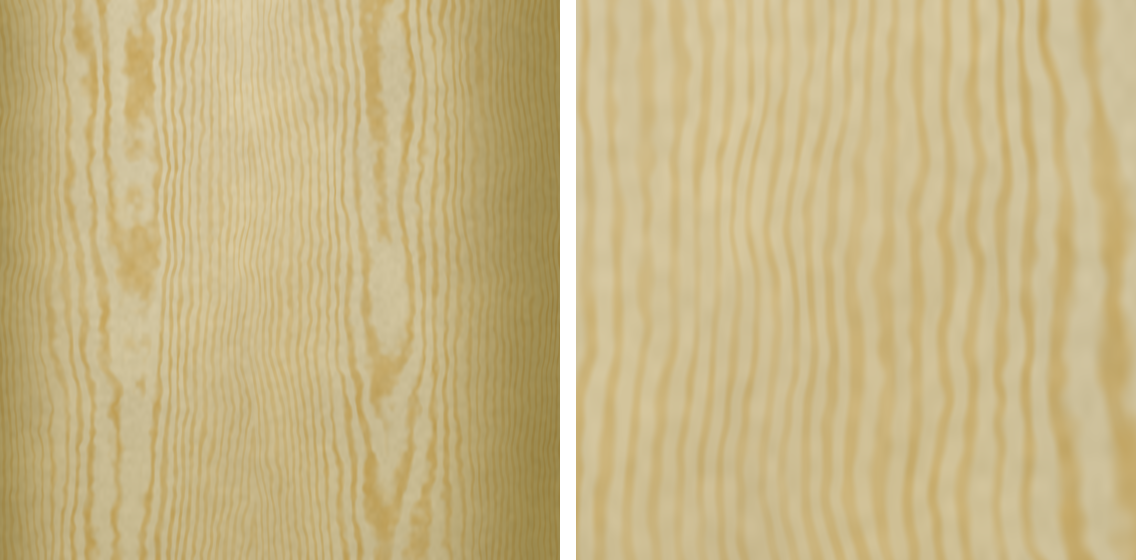
Left: the whole. Right: its middle third, enlarged.
Write a WebGL 2 fragment shader that draws this texture.

```glsl
#version 300 es
precision highp float;

uniform vec2 u_resolution;
out vec4 fragColor;

const float LEFT_HEART = 0.225;
const float RIGHT_HEART = 0.69;
const vec3 EARLY_WOOD = vec3(0.800, 0.748, 0.595);
const vec3 LATE_WOOD = vec3(0.765, 0.650, 0.385);
const vec3 EDGE_TINT = vec3(0.79, 0.765, 0.60);

float hash(vec2 p) {
    return fract(sin(dot(p, vec2(127.1, 311.7))) * 43758.5453);
}

// Value noise remapped to -1..1
float noise(vec2 p) {
    vec2 cell = floor(p);
    vec2 f = fract(p);
    f = f * f * (3.0 - 2.0 * f);
    float low = mix(hash(cell), hash(cell + vec2(1.0, 0.0)), f.x);
    float high = mix(hash(cell + vec2(0.0, 1.0)), hash(cell + vec2(1.0, 1.0)), f.x);
    return mix(low, high, f.y) * 2.0 - 1.0;
}

float smoothMin(float a, float b, float k) {
    float t = clamp(0.5 + 0.5 * (b - a) / k, 0.0, 1.0);
    return mix(b, a, t) - k * t * (1.0 - t);
}

// Ring count away from a heart line: flat at the heart, dense far out
float cathedral(vec2 p, float heart, float slope) {
    float d = p.x - heart - 0.02 * noise(vec2(heart * 40.0, p.y * 3.0));
    return 60.0 * (sqrt(d * d + 0.0144) - 0.12) + 60.0 * d * d - slope * p.y;
}

float ringField(vec2 p) {
    // Sideways waviness of the fibres
    p.x += 0.014 * noise(p * vec2(4.0, 4.5) + 3.0);
    p.x += 0.006 * noise(p * vec2(11.0, 11.0) + 17.0);
    p.x += 0.002 * noise(p * vec2(30.0, 30.0) + 5.0);
    float left = cathedral(p, LEFT_HEART, 1.7);
    float right = cathedral(p, RIGHT_HEART, 1.5) - 1.5;
    float rings = smoothMin(left, right, 0.7);
    // Long islands, uneven spacing, then ragged borders
    rings += 0.75 * noise(p * vec2(12.0, 1.8) + 47.0);
    rings += 0.42 * noise(p * vec2(26.0, 4.5) + 7.0);
    rings += 0.16 * noise(p * vec2(50.0, 26.0) + 13.0);
    rings += 0.09 * noise(p * vec2(90.0, 70.0) + 23.0);
    return rings;
}

// Soft dark band once per ring
float lateWood(float rings, float threshold) {
    float ridge = abs(fract(rings) - 0.5) * 2.0;
    return smoothstep(threshold - 0.32, threshold + 0.32, ridge);
}

// Darkening towards both sides
float edgeShade(vec2 p) {
    float left = 1.0 - smoothstep(-0.06, 0.14, p.x);
    float right = smoothstep(0.73, 0.99, p.x);
    float ends = 0.16 * smoothstep(0.5, 0.0, p.y);
    return clamp(left + right + ends, 0.0, 1.1);
}

void main() {
    vec2 p = gl_FragCoord.xy / u_resolution;

    // Bands are bold near the hearts and faint where rings crowd
    float heartDistance = min(abs(p.x - LEFT_HEART), abs(p.x - RIGHT_HEART));
    float crowding = smoothstep(0.05, 0.17, heartDistance);
    float width = 0.61 + 0.12 * noise(p * vec2(20.0, 6.0) + 83.0);
    float band = lateWood(ringField(p), width);
    float patchy = 0.24 * noise(p * vec2(22.0, 14.0) + 61.0) + 0.20 * noise(p * vec2(64.0, 50.0) + 71.0);
    band *= 0.90 + patchy;
    band = mix(band, 0.20 + 0.54 * band, crowding);
    vec3 color = mix(EARLY_WOOD, LATE_WOOD, band);

    // Fine fibres and mottling
    float fibre = noise(p * vec2(160.0, 90.0)) + 0.9 * noise(p * vec2(80.0, 80.0) + 11.0);
    color += 0.011 * fibre * vec3(1.0, 1.0, 1.2);
    color += 0.012 * noise(p * vec2(14.0, 11.0) + 29.0) * vec3(1.0, 1.0, 0.8);

    // Soft light, brightest near the upper middle
    vec2 fromLight = (p - vec2(0.42, 0.97)) / vec2(0.22, 0.58);
    color += vec3(0.050, 0.060, 0.090) * exp(-dot(fromLight, fromLight));
    color *= mix(vec3(1.0), EDGE_TINT, edgeShade(p));

    fragColor = vec4(clamp(color, 0.0, 1.0), 1.0);
}
```
